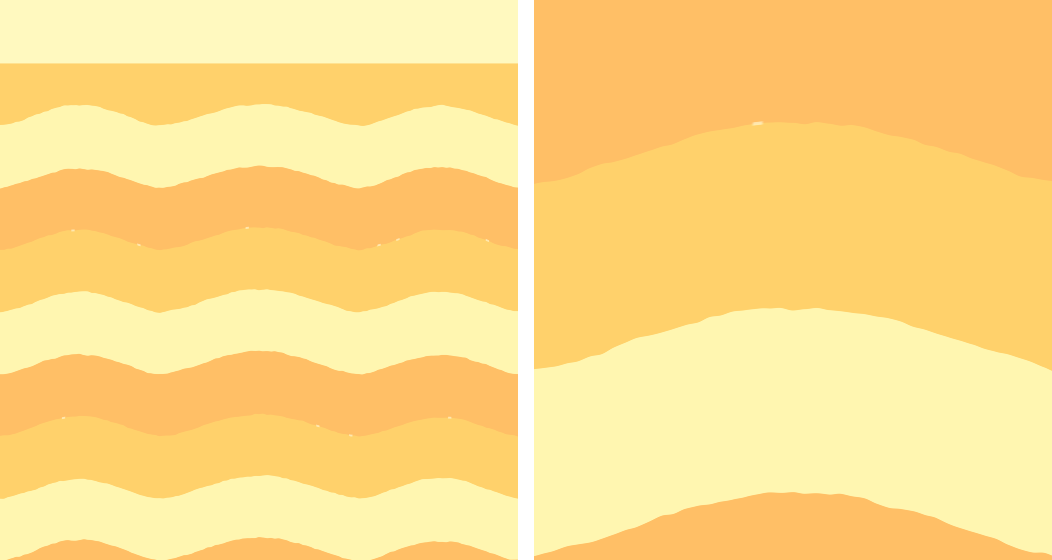
Left: the whole. Right: its middle third, enlarged.
A WebGL 1 fragment shader for this pattern:

```glsl
precision highp float;

// Wavy horizontal bands in gold, cream and orange under a flat pale strip.
// Each band is painted over the one above it; its upper edge is a broad-crested
// wave with a wide middle swell, slightly uneven crests and a rough outline.

uniform vec2 u_resolution;

float hash(vec2 p) {
  return fract(sin(dot(p, vec2(12.9898, 78.233))) * 43758.5453);
}

// Smooth one-dimensional noise, with its own row for every band
float noise(float x, float row) {
  float i = floor(x);
  float f = fract(x);
  f = f * f * (3.0 - 2.0 * f);
  return mix(hash(vec2(i, row)), hash(vec2(i + 1.0, row)), f);
}

// Bands cycle through gold, cream and orange
vec3 bandColor(float band) {
  float k = mod(band, 3.0);
  if (k < 0.5) return vec3(1.0, 0.82, 0.42);
  if (k < 1.5) return vec3(1.0, 0.965, 0.69);
  return vec3(1.0, 0.75, 0.40);
}

// Height of the swell above its troughs: one wide crest, a narrower one each side
float swell(float x, float band) {
  float c = x - 0.502;
  float d = abs(c);
  float outer = step(0.193, d);
  float cycle = mix(d / 0.386, 0.5 + (d - 0.193) / 0.31, outer);
  float wave = pow(max(0.5 + 0.5 * cos(6.28318 * cycle), 0.0), 0.78);
  float crest = outer * sign(c);
  float height = 0.0395 - 0.004 * outer + 0.005 * (hash(vec2(crest + 3.0, band)) - 0.5);
  return height * wave;
}

void main() {
  vec2 uv = gl_FragCoord.xy / u_resolution;
  float down = 1.0 - uv.y;
  float aa = 0.6 / u_resolution.y;

  // Flat pale strip with a straight lower edge
  vec3 color = mix(vec3(1.0, 0.975, 0.75), bandColor(0.0),
                   smoothstep(-aa, aa, down - 0.1133));

  // Wavy bands, from top to bottom
  for (int i = 1; i <= 8; i++) {
    float band = float(i);
    float rough = 0.0024 * (noise(uv.x * 48.0, band) - 0.5)
                + 0.0014 * (noise(uv.x * 130.0, band + 20.0) - 0.5);
    float edge = 0.1133 + 0.111 * band - swell(uv.x, band) + rough;
    color = mix(color, bandColor(band), smoothstep(-aa, aa, down - edge));

    // Sparse pale flecks where gold meets orange
    float cell = uv.x * 110.0;
    float fleck = step(0.93, hash(vec2(floor(cell), band + 40.0)))
                * step(mod(band, 3.0), 0.5)
                * smoothstep(0.5, 0.2, abs(fract(cell) - 0.5));
    float line = 1.0 - smoothstep(0.0006, 0.0006 + 2.0 * aa, abs(down - edge));
    color = mix(color, vec3(1.0, 0.96, 0.8), 0.7 * fleck * line);
  }

  gl_FragColor = vec4(color, 1.0);
}
```
